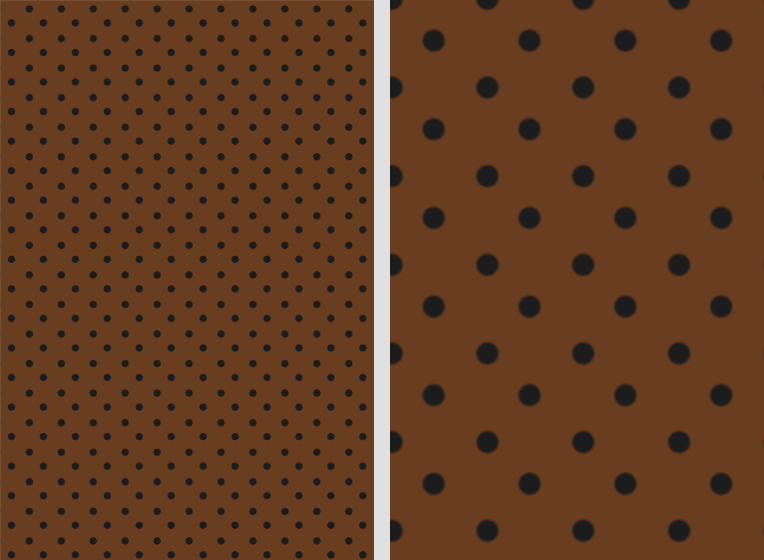
Left: the whole. Right: its middle third, enlarged.
Give the GLSL for this pattern, as a Shadertoy shader.

```glsl
// Small soft charcoal dots in two staggered lattices on a brown ground.

const vec3 BROWN = vec3(0.41, 0.24, 0.12);
const vec3 CHARCOAL = vec3(0.11);
const vec3 PALE_BROWN = vec3(0.47, 0.33, 0.23);

// Lengths are fractions of the canvas height, measured from the top left.
const vec2 PITCH = vec2(0.05704, 0.05277);
const vec2 FIRST_DOT = vec2(0.05245, 0.01602);
const vec2 SECOND_DOT = vec2(0.02048, 0.04089);
const float DOT_RADIUS = 0.0065;
const float DOT_SOFTNESS = 0.0013;
const float EDGE_WIDTH = 0.00195;

// Signed distance to the nearest dot of a rectangular lattice.
float dotLattice(vec2 p, vec2 origin, vec2 pitch, float radius) {
    vec2 cell = (fract((p - origin) / pitch + 0.5) - 0.5) * pitch;
    return length(cell) - radius;
}

// Coverage inside a shape with an edge blurred by the given half width.
float softFill(float dist, float halfWidth) {
    return 1.0 - smoothstep(-halfWidth, halfWidth, dist);
}

void mainImage(out vec4 fragColor, in vec2 fragCoord) {
    float pixel = 1.0 / iResolution.y;
    vec2 p = vec2(fragCoord.x, iResolution.y - fragCoord.y) * pixel;

    // Two interleaved lattices form the staggered rows.
    float dots = min(dotLattice(p, FIRST_DOT, PITCH, DOT_RADIUS),
                     dotLattice(p, SECOND_DOT, PITCH, DOT_RADIUS));
    vec3 color = mix(BROWN, CHARCOAL, softFill(dots, max(DOT_SOFTNESS, 0.7 * pixel)));

    // Thin pale hairline along the top and left edges.
    float edge = clamp((EDGE_WIDTH - min(p.x, p.y)) / pixel + 0.5, 0.0, 1.0);
    color = mix(color, PALE_BROWN, edge * 0.8);

    fragColor = vec4(color, 1.0);
}
```
